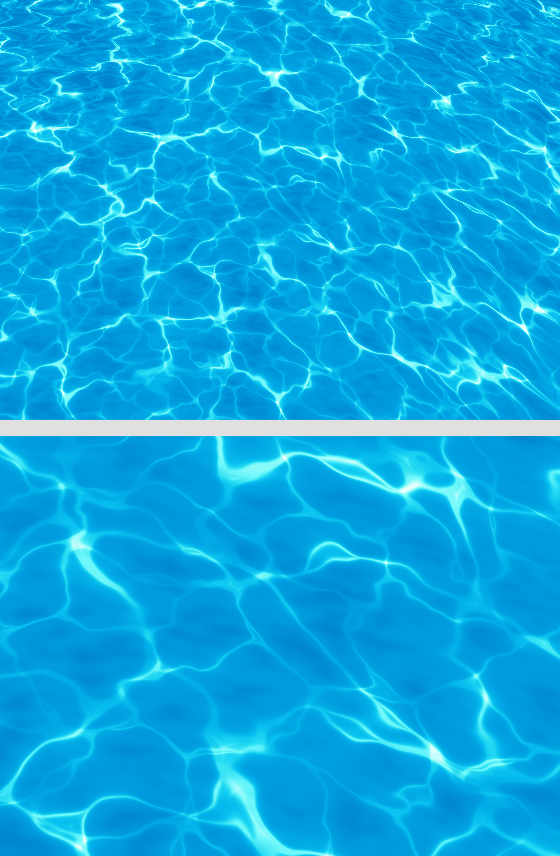
Top: the whole. Bottom: its middle third, enlarged.
Give the GLSL for this texture, as a Shadertoy shader.

```glsl
// Sunlit pool water: a net of bright caustic lines over rippling blue.

// Colours, from shaded water to glints
const vec3 DEEP  = vec3(0.00, 0.51, 0.80);
const vec3 WATER = vec3(0.00, 0.61, 0.87);
const vec3 LIGHT = vec3(0.01, 0.69, 0.91);
const vec3 SKY   = vec3(0.04, 0.76, 0.94);
const vec3 AQUA  = vec3(0.15, 0.86, 0.95);
const vec3 PALE  = vec3(0.43, 0.97, 0.98);
const vec3 GLINT = vec3(0.90, 1.00, 0.98);

// Shape and brightness
const vec2  CELLS_NEAR = vec2(6.0, 7.0);  // cells per canvas height, bottom
const vec2  CELLS_FAR  = vec2(2.2, 2.8);  // added towards the top
const float SLANT      = 3.4;             // downward lean on the right
const float JITTER     = 0.90;
const float ROUNDING   = 17.0;            // lower rounds the cells more
const float LINE_WIDTH = 0.024;
const float RIBBON     = 0.070;           // widest half width of a fold
const float GLOW_FALL  = 8.0;
const float BASE_TONE  = 0.125;
const float FINE_SCALE = 1.65;            // second, finer net
const float FINE_SHARE = 0.58;

vec2 hash2(vec2 p) {
    vec3 q = fract(p.xyx * vec3(0.1031, 0.1030, 0.0973));
    q += dot(q, q.yzx + 33.33);
    return fract((q.xx + q.yz) * q.zy);
}

float gradDot(vec2 cell, vec2 offset) {
    float angle = 6.28318 * hash2(cell).x;
    return dot(vec2(cos(angle), sin(angle)), offset);
}

float gradientNoise(vec2 p) {
    vec2 i = floor(p), f = p - i;
    vec2 u = f * f * f * (f * (f * 6.0 - 15.0) + 10.0);
    vec2 e = vec2(1, 0);
    return mix(mix(gradDot(i, f), gradDot(i + e, f - e), u.x),
               mix(gradDot(i + e.yx, f - e.yx), gradDot(i + 1.0, f - 1.0), u.x), u.y);
}

vec2 noise2(vec2 p) {
    return vec2(gradientNoise(p), gradientNoise(p + vec2(37.2, 91.7)));
}

vec2 site(vec2 cell) {
    return cell + 0.5 + JITTER * (hash2(cell + 50.0) - 0.5);
}

// Rounded distance to the nearest cell border; below zero at the joints
float borderDistance(vec2 p) {
    vec2 home = floor(p), nearest = home;
    float best = 9.0;
    for (int y = -1; y <= 1; y++)
    for (int x = -1; x <= 1; x++) {
        vec2 cell = home + vec2(x, y), r = site(cell) - p;
        if (dot(r, r) < best) { best = dot(r, r); nearest = cell; }
    }
    vec2 a = site(nearest) - p;
    float sum = 0.0;
    for (int y = -2; y <= 2; y++)
    for (int x = -2; x <= 2; x++) {
        if (x == 0 && y == 0) continue;
        vec2 b = site(nearest + vec2(x, y)) - p;
        sum += exp(-ROUNDING * dot(0.5 * (a + b), normalize(b - a)));
    }
    return -log(sum) / ROUNDING;
}

// Light of one net: soft glow, bright fold lines, filled ribbons and joints
float caustics(vec2 p) {
    vec2 bent = p + 0.45 * noise2(p * 0.9) + 0.22 * noise2(p * 2.1 + 11.0)
                  + 0.06 * noise2(p * 5.0 + 23.0);
    float border = borderDistance(bent);
    float d = max(border, 0.0);
    float strength = mix(0.35, 1.0, smoothstep(-0.35, 0.3, gradientNoise(p * 1.1 + 5.0)));
    float fold = RIBBON * smoothstep(0.18, 0.5, gradientNoise(p * 1.6 + 71.0));
    float offset = (d - fold) / LINE_WIDTH;
    float line = pow(1.0 + offset * offset, -1.5);
    float fill = smoothstep(0.02, -0.02, d - fold) * smoothstep(0.0, 0.03, fold);
    float glow = exp(-GLOW_FALL * max(d - fold, 0.0));
    float joint = smoothstep(0.02, 0.055, -border);
    return strength * (0.27 * glow + 0.54 * line + 0.16 * fill + 0.22 * joint);
}

vec3 waterColour(float t) {
    vec3 c = mix(DEEP, WATER, smoothstep(0.0, 0.25, t));
    c = mix(c, LIGHT, clamp((t - 0.25) / 0.20, 0.0, 1.0));
    c = mix(c, SKY,   clamp((t - 0.45) / 0.15, 0.0, 1.0));
    c = mix(c, AQUA,  clamp((t - 0.60) / 0.15, 0.0, 1.0));
    c = mix(c, PALE,  clamp((t - 0.75) / 0.17, 0.0, 1.0));
    return mix(c, GLINT, clamp((t - 0.95) / 0.35, 0.0, 1.0));
}

void mainImage(out vec4 fragColor, in vec2 fragCoord) {
    vec2 uv = fragCoord / iResolution.y;
    float side = uv.x - 0.5 * iResolution.x / iResolution.y;

    // Perspective, slant and the choppier far corners
    vec2 p = vec2(side, uv.y) * (CELLS_NEAR + CELLS_FAR * uv.y);
    p.y += SLANT * pow(max(side + 0.17, 0.0), 1.5);
    float chop = smoothstep(0.45, 1.0, uv.y) * smoothstep(0.05, 0.55, abs(side));
    vec2 ripple = noise2(p * vec2(1.6, 3.4) + 40.0);
    p += chop * vec2(0.45, 0.28) * ripple;

    // Broad shade, faint surface streaks, then both nets of light
    float tone = BASE_TONE + 0.14 * gradientNoise(p * 0.9 + 17.0)
               + 0.13 * gradientNoise(p * vec2(2.2, 3.5) + 3.0)
               + 0.10 * gradientNoise(p * vec2(6.0, 10.0));
    float streak = 1.0 - abs(gradientNoise(p * vec2(2.0, 4.5) + 63.0));
    tone += chop * (0.40 * pow(streak, 14.0) - 0.13);
    tone += caustics(p + 20.0);
    tone += FINE_SHARE * caustics(p * FINE_SCALE + 90.0);
    fragColor = vec4(waterColour(tone), 1.0);
}
```
